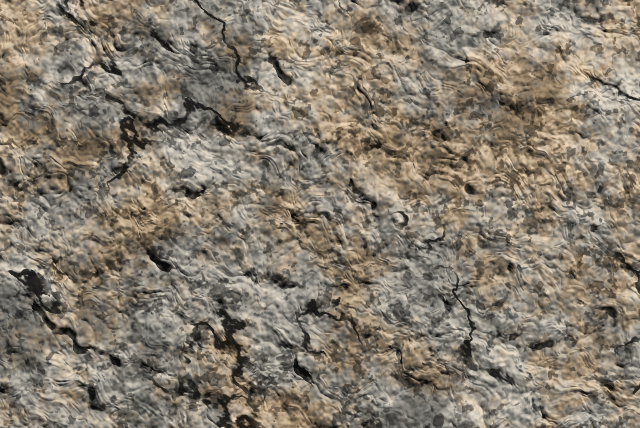
Give the GLSL for this texture, as a Shadertoy shader.

```glsl
vec2 hash22(vec2 p) {
    vec3 q = fract(p.xyx * vec3(.1031, .1030, .0973));
    q += dot(q, q.yzx + 33.33);
    return fract((q.xx + q.yz) * q.zy);
}

float noise(vec2 p) {
    vec2 i = floor(p), f = fract(p);
    f = f * f * (3. - 2. * f);
    return mix(mix(hash22(i).x, hash22(i + vec2(1, 0)).x, f.x),
               mix(hash22(i + vec2(0, 1)).x, hash22(i + 1.).x, f.x), f.y);
}

// Each octave is turned to hide the lattice
vec2 nextOctave(vec2 p) {
    return mat2(1.68, 1.26, -1.26, 1.68) * p + 17.3;
}

// Signed fractal noise
float fbm(vec2 p, int octaves, float gain) {
    float sum = 0., amp = 1.;
    for (int i = 0; i < octaves; i++) {
        sum += amp * (noise(p) - .5);
        p = nextOctave(p);
        amp *= gain;
    }
    return sum;
}

// Rounded lumps parted by creases
float crumple(vec2 p) {
    float sum = 0., amp = 1.;
    for (int i = 0; i < 4; i++) {
        float n = noise(p) - .5;
        sum += amp * sqrt(n * n + .002);
        p = nextOctave(p);
        amp *= .56;
    }
    return sum;
}

// Chipped plates: randomly tilted planes blended across seams
float facets(vec2 p) {
    vec2 cell = floor(p);
    float height = 0., total = 0.;
    for (int y = -1; y <= 1; y++)
    for (int x = -1; x <= 1; x++) {
        vec2 id = cell + vec2(x, y);
        vec2 d = p - id - hash22(id);
        float weight = exp(-15. * dot(d, d));
        height += weight * dot(hash22(id + 71.7) - .5, d);
        total += weight;
    }
    return height / total;
}

float surface(vec2 p) {
    vec2 bend = vec2(fbm(p * 11., 3, .6), fbm(p * 11. + 40., 3, .6));
    vec2 q = p + .05 * bend;
    // Plates lie along the falling diagonal
    vec2 along = vec2(dot(q, vec2(.86, -.5)), dot(q, vec2(.5, .86)));
    return .038 * fbm(p * 3. + 5., 6, .62)
         + .030 * crumple(along * vec2(8., 11.) + 3.)
         + .030 * facets(along * vec2(8., 10.));
}

// Deep fissures: broken contours of stretched noise
float fissure(vec2 p) {
    vec2 q = vec2(dot(p, vec2(.82, -.57)) * 1.7, dot(p, vec2(.57, .82)) * 2.6);
    float dist = abs(fbm(q + 3.7, 7, .54)) / 2.;
    float open = smoothstep(.0, .36, fbm(p * 4. + 9., 5, .6));
    float width = .002 + .014 * open;
    return open * (1. - smoothstep(.3 * width, width, dist));
}

void mainImage(out vec4 fragColor, in vec2 fragCoord) {
    vec2 p = fragCoord / iResolution.y;
    vec2 toLight = normalize(vec2(.45, 1.));

    // Relief shading, compressed most on the lit side
    float height = surface(p);
    float slope = (surface(p + toLight * .003) - height) / .003;
    float tone = .61 - .42 * slope / (1. + (slope < 0. ? 1.1 : .6) * abs(slope));

    // Short cast shadows
    float blocked = 0.;
    for (int i = 1; i <= 3; i++) {
        float reach = .006 * float(i);
        blocked = max(blocked, surface(p + toLight * reach) - height - .58 * reach);
    }
    tone *= 1. - .65 * smoothstep(0., .005, blocked);

    // Grain, pits and mineral staining
    float grain = fbm(p * 80., 2, .9);
    float pits = smoothstep(.18, .45, fbm(p * 42. + 13., 3, .7));
    float soot = smoothstep(.08, .55, fbm(p * 4. + 53., 6, .72));
    tone += .12 * fbm(p * 2.3 + 80., 6, .7) + .16 * grain + .06 * (p.y - .5);
    tone *= (1. - .3 * soot) * (1. - .4 * pits);
    tone = mix(tone, .07, .88 * fissure(p));
    tone = clamp(tone, .04, .9);

    // Cool grey stone speckled with ochre crust, paler in the highlights
    float stain = fbm(p * 6. + 21., 6, .74);
    float ochre = smoothstep(-.5, .55, stain + .3 * grain);
    vec3 tint = mix(vec3(.985, .965, .915), vec3(1.06, .91, .72), ochre);
    tint = mix(tint, vec3(1., .95, .87), .5 * smoothstep(.55, .85, tone));
    fragColor = vec4(tone * tint, 1.);
}
```
